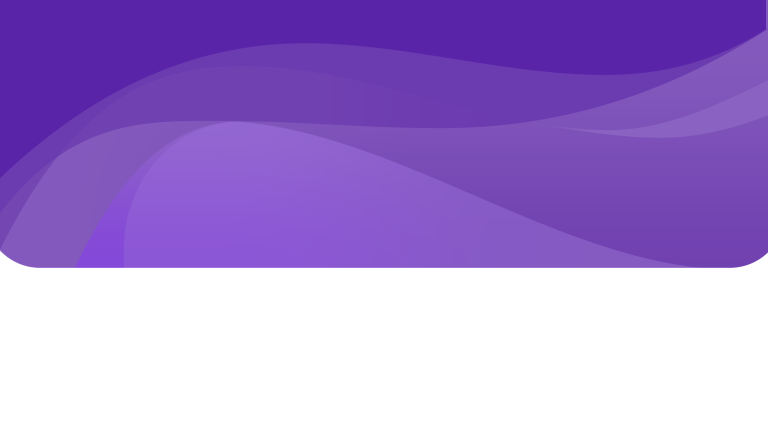
Give the GLSL for this background, as a Shadertoy shader.

```glsl
// A violet banner with rounded lower corners above a white page, crossed by
// translucent waves. Each wave is a chain of cubic Hermite spans; the fills are
// gradients layered back to front. Space is 16 x 9 units, with y pointing down.

// Cubic span between two knots, each holding (x, height, slope).
float span(float x, vec3 a, vec3 b) {
    float w = b.x - a.x;
    float t = clamp((x - a.x) / w, 0.0, 1.0);
    float s = 1.0 - t;
    return mix(a.y, b.y, t * t * (3.0 - 2.0 * t)) + w * t * s * (s * a.z - t * b.z);
}

// Three spans joined smoothly at the inner knots.
float wave(float x, vec3 a, vec3 b, vec3 c, vec3 d) {
    return x < b.x ? span(x, a, b) : x < c.x ? span(x, b, c) : span(x, c, d);
}

// Antialiased coverage of the region where d is positive.
float fill(float d, float pixel) {
    return smoothstep(-0.7, 0.7, d / pixel);
}

void mainImage(out vec4 fragColor, in vec2 fragCoord) {
    vec2 p = fragCoord / iResolution.xy * vec2(16.0, 9.0);
    p.y = 9.0 - p.y;
    float pixel = 9.0 / iResolution.y;

    // Signed heights below each wave
    float back = p.y - wave(p.x, vec3(0.0, 3.71, -0.95), vec3(6.35, 0.90, 0.0),
                            vec3(12.6, 1.56, 0.0), vec3(16.0, 0.58, -0.65));
    float middle = p.y - wave(p.x, vec3(0.0, 5.2, -2.0), vec3(5.1, 1.375, 0.0),
                              vec3(12.7, 2.71, 0.0), vec3(16.0, 1.67, -0.5));
    float front = p.y - wave(p.x, vec3(0.0, 4.44, -1.3), vec3(4.6, 2.52, 0.0),
                             vec3(9.17, 2.67, 0.0), vec3(16.0, 0.6, -0.65));
    float ribbon = p.y - wave(p.x, vec3(10.0, 2.4, 0.2), vec3(11.2, 2.59, 0.15),
                              vec3(13.75, 2.87, 0.0), vec3(16.0, 2.4, -0.4));

    // Deep background and the two rear waves
    vec3 color = vec3(0.35, 0.14, 0.66);
    color = mix(color, vec3(0.42, 0.23, 0.69), fill(back, pixel));
    float underMiddle = fill(middle, pixel * (p.x < 3.0 ? 1.7 : 1.0));
    color = mix(color, vec3(0.44, 0.255, 0.695),
                underMiddle * (1.0 - smoothstep(6.0, 11.0, p.x)));

    // Front wave: darker toward the lower right, dimmer outside the middle wave
    float shade = smoothstep(0.8, 5.8, p.y) * smoothstep(1.0, 9.0, p.x);
    vec3 frontColor = mix(vec3(0.515, 0.35, 0.74), vec3(0.44, 0.255, 0.69), shade);
    float dim = (1.0 - underMiddle) * (1.0 - smoothstep(2.0, 4.0, p.x));
    frontColor = mix(frontColor, vec3(0.45, 0.275, 0.70), dim);
    color = mix(color, frontColor, fill(front, pixel));

    // Pale ribbon that widens toward the right
    float ribbonMask = fill(middle, pixel) * fill(-ribbon, pixel);
    color = mix(color, vec3(0.54, 0.385, 0.755),
                ribbonMask * smoothstep(10.9, 12.3, p.x));

    // Bright hill: a saturated outer rim, then a lighter body
    float slope = p.y - span(p.x, vec3(5.0, 2.54, 0.08), vec3(14.6, 5.58, 0.1));
    float rim = p.y - span(p.x, vec3(1.56, 5.58, -2.1), vec3(5.0, 2.54, 0.0));
    float drop = smoothstep(2.5, 5.5, p.y);
    vec3 rimColor = mix(vec3(0.55, 0.38, 0.78), vec3(0.52, 0.285, 0.85), drop);
    color = mix(color, rimColor, fill(rim, pixel * 1.7) * step(p.x, 5.0));

    vec2 shoulder = min(p - vec2(5.0, 5.2), 0.0) / vec2(2.42, 2.67);
    float body = min((1.0 - length(shoulder)) * 2.5, slope);
    vec3 bodyColor = mix(vec3(0.575, 0.40, 0.82), vec3(0.55, 0.34, 0.84), drop);
    bodyColor = mix(bodyColor, vec3(0.52, 0.355, 0.76), smoothstep(4.5, 12.5, p.x));
    color = mix(color, bodyColor, fill(body, pixel));

    // Thin light strip on the upper right border
    color = mix(color, vec3(0.5, 0.34, 0.75), step(15.955, p.x) * step(p.y, 0.6));

    // Rounded lower corners, white page beneath
    vec2 corner = vec2(abs(p.x - 8.02) - 7.184, p.y - 4.434);
    float card = 1.146 - length(max(corner, 0.0));
    color = mix(vec3(1.0), color, fill(card, pixel));

    fragColor = vec4(color, 1.0);
}
```
